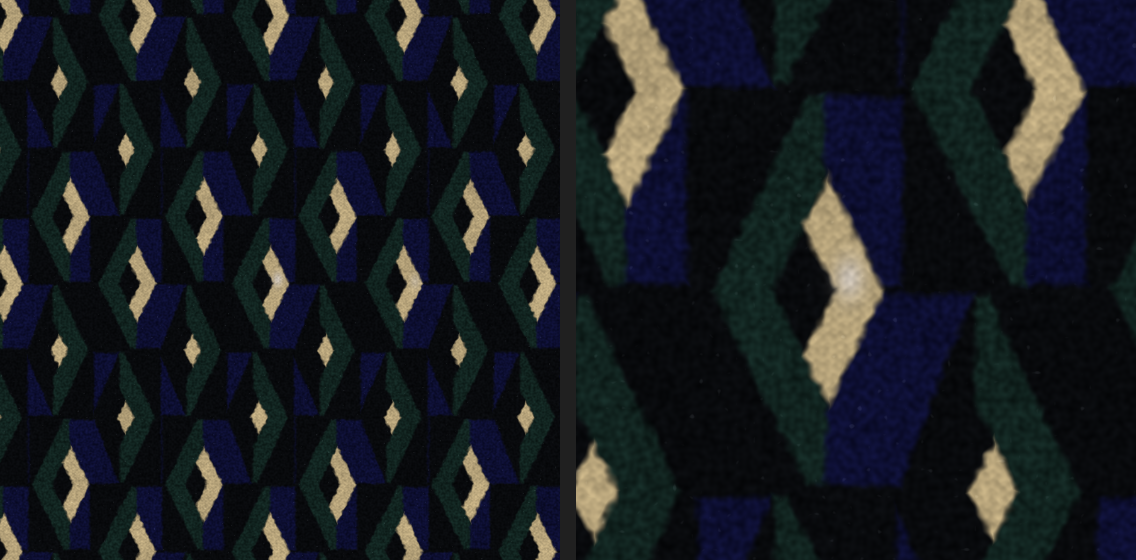
Left, the full canvas; right, a detail of the centre.
A WebGL 1 fragment shader for this pattern:

```glsl
precision highp float;
// Woven pile fabric: half-dropped rows of faceted diamonds in blue, green and beige on black.
// Each repeat holds four motifs: two with beige chevrons, two with small beige diamonds,
// each built from half-planes mirrored about its row line, then roughened by gradient noise.

#define REPEATS vec2(4.2, 2.09)
#define ORIGIN vec2(0.962, 5.127)
#define BLACK vec3(0.031, 0.037, 0.047)
#define BLUE vec3(0.048, 0.055, 0.190)
#define GREEN vec3(0.066, 0.138, 0.122)
#define BEIGE vec3(0.710, 0.635, 0.475)
#define EDGE_SOFT 0.026
#define EDGE_WOBBLE 0.026
#define GRAIN 0.40
#define WORN_SPOT vec2(0.496, 0.501)

uniform vec2 u_resolution;

vec2 gradientAt(vec2 cell) {
  float angle = 6.2832 * fract(sin(dot(cell, vec2(127.1, 311.7))) * 4375.85);
  return vec2(cos(angle), sin(angle));
}

float gradientNoise(vec2 p) {
  vec2 i = floor(p), f = p - i;
  vec2 w = f * f * f * (f * (f * 6.0 - 15.0) + 10.0);
  vec2 e = vec2(1.0, 0.0);
  float low = mix(dot(gradientAt(i), f), dot(gradientAt(i + e.xy), f - e.xy), w.x);
  float high = mix(dot(gradientAt(i + e.yx), f - e.yx), dot(gradientAt(i + e.xx), f - e.xx), w.x);
  return mix(low, high, w.y);
}

// Coverage from a signed distance that is positive inside.
float cover(float inside, float soft) {
  return smoothstep(-soft, soft, inside);
}

float min3(float a, float b, float c) {
  return min(a, min(b, c));
}

// Green "<", beige ">" and a blue side; the slanted blue facet lies towards +y.
vec3 chevronMotif(vec3 col, vec2 q, float wallX, float soft) {
  float a = abs(q.y);
  float band = min(a - 0.015, 0.965 - a);
  float rim = 0.38 - 0.5 * a;
  float greenInner = -0.185 + 0.5 * a;
  float blueRight = q.y > 0.0 ? 0.83 - 0.39 * a : wallX;
  float blue = min(min3(q.x - rim, q.x - 0.06, blueRight - q.x), band);
  float green = min(min3(q.x + 0.485 - 0.5 * a, greenInner - q.x, 0.085 - q.x), 0.97 - a);
  float beige = min3(rim - q.x, q.x - 0.14 + 0.5 * a, q.x - greenInner);
  col = mix(col, BLUE, cover(blue, soft));
  col = mix(col, GREEN, cover(green, soft));
  return mix(col, BEIGE, cover(beige, soft));
}

// Green ">", a small beige diamond and a blue wedge towards +y.
vec3 diamondMotif(vec3 col, vec2 q, float soft) {
  float a = abs(q.y);
  float wedge = min3(q.x + 0.55, -0.6 + 0.44 * a - q.x, min(q.y, 0.965 - a));
  float green = min(min3(0.36 - 0.48 * a - q.x, q.x - 0.05 + 0.5 * a, q.x + 0.165), 0.97 - a);
  float beige = 0.125 - abs(q.x + 0.075) - 0.52 * a;
  col = mix(col, BLUE, cover(wedge, soft));
  col = mix(col, GREEN, cover(green, soft));
  return mix(col, BEIGE, cover(beige, soft));
}

void main() {
  vec2 uv = gl_FragCoord.xy / u_resolution;
  vec2 scale = REPEATS * vec2(2.0, 4.0);
  vec2 p = uv * scale;
  float soft = max(EDGE_SOFT, scale.x / u_resolution.x);

  // Pile fibres push the edges about.
  vec2 wobble = vec2(gradientNoise(uv * 130.0), gradientNoise(uv * 130.0 + 47.0));
  wobble += 0.6 * vec2(gradientNoise(uv * 28.0 + 9.0), gradientNoise(uv * 28.0 + 71.0));
  vec2 cloth = p + EDGE_WOBBLE * wobble;

  // Four half-dropped rows; the middle two are flipped.
  vec3 col = BLACK;
  for (int k = 0; k < 4; k++) {
    float row = float(k);
    vec2 q = cloth - ORIGIN - vec2(row, -row);
    q = mod(q + vec2(1.0, 2.0), vec2(2.0, 4.0)) - vec2(1.0, 2.0);
    bool flipped = k == 1 || k == 2;
    vec2 m = vec2(q.x, flipped ? -q.y : q.y);
    if (k < 2) {
      col = chevronMotif(col, m, flipped ? 0.47 : 0.39, soft);
    } else {
      col = diamondMotif(col, m, soft);
    }
    // Faint stray thread beside the last row.
    if (k == 3) {
      float thread = min3(0.014 - abs(q.x - 0.465), -q.y, q.y + 0.97);
      col = mix(col, BLUE, 0.6 * cover(thread, soft));
    }
  }

  // Two rubbed spots on neighbouring chevrons, the second fainter.
  for (int i = 0; i < 2; i++) {
    float n = float(i);
    vec2 d = (p - WORN_SPOT * scale - vec2(2.06 * n, -0.03 * n)) * vec2(1.0, 0.7);
    float worn = exp(-dot(d, d) * 190.0) * (0.85 - 0.4 * n);
    col = mix(col, vec3(0.80, 0.77, 0.74), worn);
  }

  // Pile grain, soft mottling, fine weave and pale lint.
  float grain = gradientNoise(uv * 230.0) + 0.6 * gradientNoise(uv * 115.0 + 31.0);
  float mottle = gradientNoise(uv * 17.0 + 5.0);
  float weave = sin(uv.y * 1150.0 + 2.0 * grain) * sin(uv.x * 900.0);
  float light = smoothstep(0.2, 0.6, col.r);
  col *= 1.0 + GRAIN * grain * mix(1.0, 0.35, light) + 0.12 * mottle + 0.03 * weave;
  col += 0.010 * grain;
  float lint = smoothstep(0.43, 0.62, gradientNoise(uv * 190.0 + 83.0));
  col += 0.07 * lint * vec3(0.9, 0.95, 1.0);
  gl_FragColor = vec4(clamp(col, 0.0, 1.0), 1.0);
}
```
